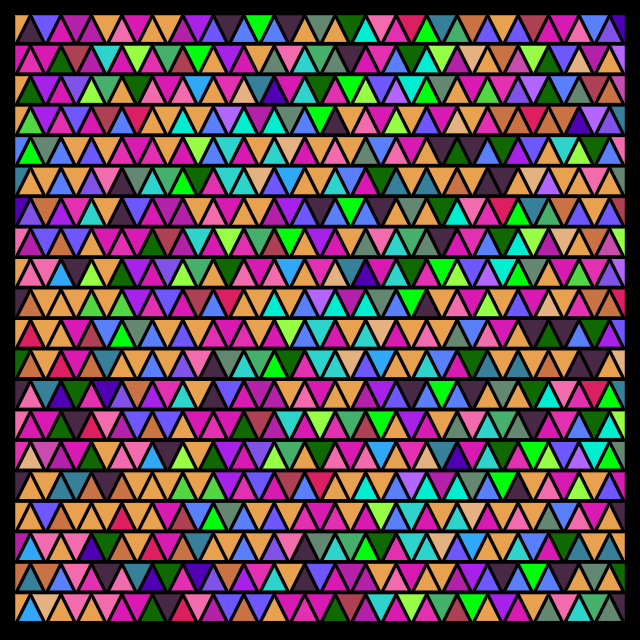
Reproduce this pattern procedurally as a Shadertoy shader.

```glsl
const vec3 COMMON[10] = vec3[](
    vec3(.85, .10, .70), vec3(.89, .19, .69), vec3(.95, .42, .68), vec3(.70, .13, .66),
    vec3(.35, .50, .98), vec3(.43, .34, 1.0), vec3(.28, .16, .27), vec3(.06, .41, .00),
    vec3(.59, 1.0, .27), vec3(.79, .45, .27));

const vec3 RARE[16] = vec3[](
    vec3(.78, .30, .67), vec3(.50, .32, .91), vec3(.66, .13, .91), vec3(.31, .00, .70),
    vec3(.70, .40, 1.0), vec3(.89, .70, .50), vec3(.86, .12, .38), vec3(.68, .25, .32),
    vec3(.27, .69, .42), vec3(.39, .53, .44), vec3(.32, .84, .26), vec3(.00, .93, .82),
    vec3(.18, .83, .80), vec3(.21, .50, .60), vec3(.19, .66, .96), vec3(.00, 1.0, .05));

float hash(vec2 p) {
    return fract(sin(dot(p, vec2(127.1, 311.7))) * 43758.5453);
}

// Weighted choice: one dominant orange, then common and rare hues
vec3 triangleColour(vec2 id) {
    float kind = hash(id);
    float pick = hash(id + 17.3);
    if (kind < 0.16) return vec3(.91, .63, .31);
    if (kind < 0.67) return COMMON[int(pick * 10.0)];
    return RARE[int(pick * 16.0)];
}

void mainImage(out vec4 fragColor, in vec2 fragCoord) {
    // A 20 by 20 field with half a cell of margin
    float pixel = 21.0 / min(iResolution.x, iResolution.y);
    vec2 p = (fragCoord - 0.5 * iResolution.xy) * pixel + 10.0;

    // Rows count from the top; the offset centres each gap on a row boundary
    float depth = 20.0 - p.y + 0.0625;
    float row = floor(depth);
    float t = fract(depth) - 0.0625;

    // Downward triangles sit on cell boundaries, upward ones between them
    float offset = abs(fract(p.x + 0.5) - 0.5);
    float side = 0.5 * (1.0 - t) - offset;
    bool pointsDown = side > 0.0;
    float column = pointsDown ? floor(p.x + 0.5) : floor(p.x) + 0.5;

    // Distance inside the triangle, clipped by the row gap and the field sides
    float inside = (abs(side) - 0.06) * 0.894;
    inside = min(inside, min(t, 0.875 - t));
    inside = min(inside, min(p.x, 20.0 - p.x));
    float coverage = clamp(inside / pixel + 0.5, 0.0, 1.0);
    if (row < 0.0 || row > 19.0) coverage = 0.0;

    // Colours recur every six rows, shifted three cells to the right
    float block = floor(row / 6.0);
    vec2 id = vec2(2.0 * (column - 3.0 * block), row - 6.0 * block);
    fragColor = vec4(triangleColour(id) * coverage, 1.0);
}
```
